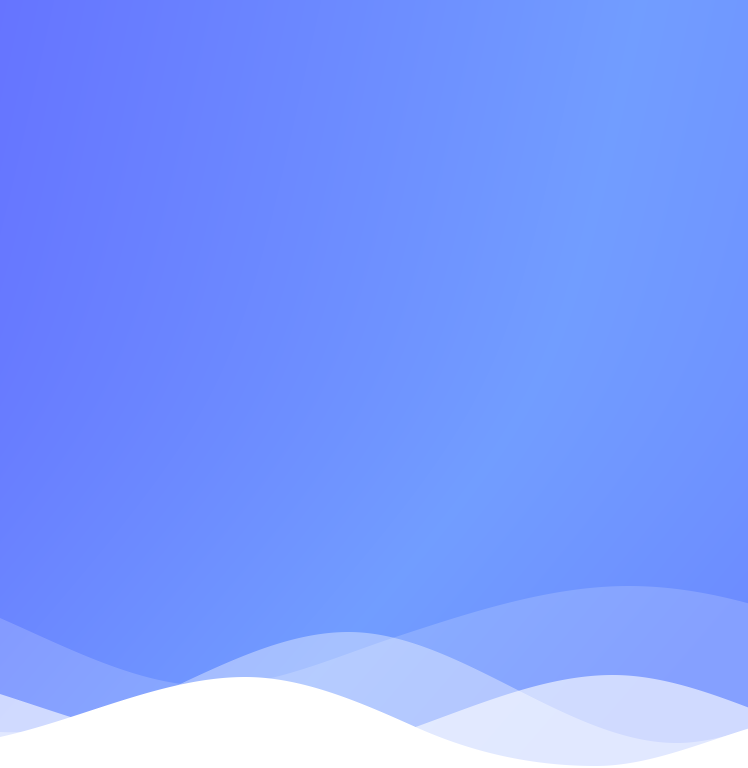
A Shadertoy shader for this background:

```glsl
// Translucent white waves rolling along the foot of a blue gradient.
// The gradient follows a bent diagonal ridge of light; each wave is a chain
// of cubic Hermite arcs, filled below and layered from back to front.

#define GRID        vec2(747.0, 768.0)      // design units across the canvas
#define INDIGO      vec3(0.398, 0.455, 1.0) // far left of the ridge
#define SKY         vec3(0.445, 0.615, 1.0) // on the ridge
#define PERIWINKLE  vec3(0.425, 0.550, 1.0) // far right of the ridge
#define RIDGE_TOP   640.0                   // where the ridge meets the top
#define RIDGE_LEAN  0.22                    // slant of its upper part
#define RIDGE_BEND  0.65                    // extra slant of its lower part
#define BACK_ALPHA  0.17
#define MID_ALPHA   0.37
#define FRONT_ALPHA 0.61

// Hermite arc between two knots, each holding (x, height, slope).
float arc(float x, vec3 a, vec3 b) {
    float span = b.x - a.x;
    float t = (x - a.x) / span;
    float s = 1.0 - t;
    float blend = t * t * (3.0 - 2.0 * t);
    return mix(a.y, b.y, blend) + span * t * s * (a.z * s - b.z * t);
}

// Height of a wave running through five knots.
float wave(float x, vec3 a, vec3 b, vec3 c, vec3 d, vec3 e) {
    if (x < b.x) return arc(x, a, b);
    if (x < c.x) return arc(x, b, c);
    if (x < d.x) return arc(x, c, d);
    return arc(x, d, e);
}

// Smooth coverage of the area below a crest line.
float below(float y, float height) {
    float pixel = GRID.y / iResolution.y;
    return clamp(0.5 + (height - y) / pixel, 0.0, 1.0);
}

// Blue field, shaded by horizontal distance from the ridge.
vec3 sky(vec2 p) {
    float depth = GRID.y - p.y;
    float bend = 60.0 * log(1.0 + exp((depth - 405.0) / 60.0));
    float ridge = RIDGE_TOP - RIDGE_LEAN * depth - RIDGE_BEND * bend;
    float offset = p.x - ridge;
    vec3 leftSide = mix(SKY, INDIGO, clamp(-offset / 640.0, 0.0, 1.0));
    return mix(leftSide, PERIWINKLE, clamp(offset / 370.0, 0.0, 1.0));
}

void mainImage(out vec4 fragColor, in vec2 fragCoord) {
    vec2 p = fragCoord / iResolution.xy * GRID;
    vec3 color = sky(p);

    // Crest lines, back to front
    float back = wave(p.x, vec3(0.0, 150.0, -0.44), vec3(210.0, 82.0, 0.0),
        vec3(395.0, 131.0, 0.33), vec3(628.0, 182.0, 0.0), vec3(746.0, 165.0, -0.27));
    float mid = wave(p.x, vec3(0.0, 36.0, -0.05), vec3(180.0, 84.0, 0.47),
        vec3(348.0, 136.0, 0.0), vec3(676.0, 25.0, 0.0), vec3(746.0, 38.0, 0.30));
    float front = wave(p.x, vec3(0.0, 74.0, -0.32), vec3(220.0, 22.0, 0.0),
        vec3(415.0, 41.0, 0.36), vec3(612.0, 93.0, 0.0), vec3(746.0, 61.0, -0.38));
    float foam = wave(p.x, vec3(0.0, 31.0, 0.22), vec3(245.0, 91.0, 0.0),
        vec3(415.0, 41.0, -0.45), vec3(595.0, 2.0, 0.0), vec3(746.0, 39.0, 0.31));

    // Layered white fills
    color = mix(color, vec3(1.0), BACK_ALPHA * below(p.y, back));
    color = mix(color, vec3(1.0), MID_ALPHA * below(p.y, mid));
    color = mix(color, vec3(1.0), FRONT_ALPHA * below(p.y, front));
    color = mix(color, vec3(1.0), below(p.y, foam));

    fragColor = vec4(color, 1.0);
}
```
